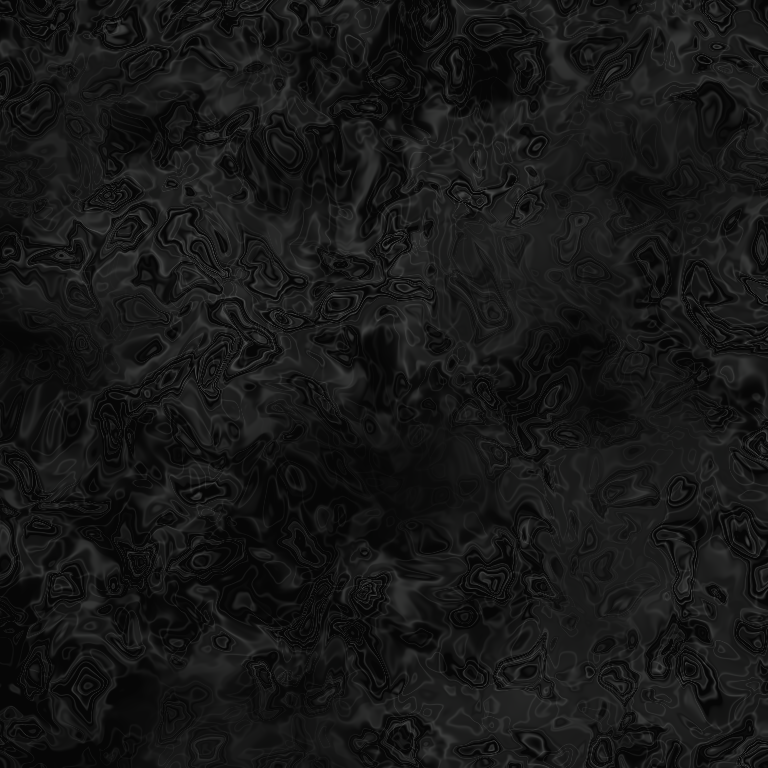
This texture is drawn by a three.js fragment shader. Its source:

```glsl
varying vec2 vUv;

const vec3 SMOKE_TINT = vec3(0.985, 1.0, 0.99);
const float BASE_TONE = 0.08;
const float DARKEST = 0.025;
const float BRIGHTEST = 0.28;

vec3 hash3(vec2 cell) {
  vec3 p = fract(vec3(cell.xyx) * vec3(0.1031, 0.1030, 0.0973));
  p += dot(p, p.yxz + 33.33);
  return fract((p.xxy + p.yzz) * p.zyx);
}

// Cellular noise: one randomly turned, stretched, signed blob per cell
float blobNoise(vec2 p, float stretch) {
  vec2 cell = floor(p);
  float sum = 0.0;
  for (int y = -1; y <= 1; y++) {
    for (int x = -1; x <= 1; x++) {
      vec2 id = cell + vec2(float(x), float(y));
      vec3 rnd = hash3(id);
      vec2 d = p - id - rnd.xy;
      float angle = 6.2832 * fract(rnd.x * 7.3 + rnd.z * 3.1);
      vec2 axis = vec2(cos(angle), sin(angle));
      vec2 local = vec2(dot(d, axis), stretch * dot(d, vec2(-axis.y, axis.x)));
      float falloff = max(0.0, 1.0 - dot(local, local));
      sum += (2.0 * rnd.z - 1.0) * falloff * falloff * falloff;
    }
  }
  return sum;
}

vec2 warp(vec2 p, float scale, float amount) {
  vec2 shift = vec2(blobNoise(p * scale + 17.0, 1.2), blobNoise(p * scale + 53.0, 1.2));
  return p + amount * shift;
}

// Bright where the field crosses evenly spaced levels
float contour(float field, float frequency, float width) {
  return 1.0 - smoothstep(0.0, width, abs(sin(field * frequency)));
}

float softSpot(vec2 p, vec2 center, vec2 radius) {
  vec2 d = (p - center) / radius;
  return exp(-dot(d, d));
}

void main() {
  // Bent coordinates, from broad swirls to ragged edges
  vec2 p = warp(vUv, 7.0, 0.03);
  p = warp(p, 21.0, 0.014);
  p = warp(p, 70.0, 0.005);

  // Broad light and shade
  float pool = softSpot(p, vec2(0.5, 0.4), vec2(0.16, 0.08));
  float veil = softSpot(p, vec2(0.47, 0.74), vec2(0.24, 0.23));
  float haze = 0.8 * blobNoise(p * 4.0 + 4.0, 1.2) + 0.65 * blobNoise(p * 11.0 + 31.0, 1.4);
  haze += 0.2 * veil - 0.4 * pool;
  float activity = smoothstep(-0.5, 0.1, blobNoise(p * 6.0 + 71.0, 1.2) + 0.2 * veil);
  activity = mix(0.4, 1.0, activity) * (1.0 - 0.65 * pool);

  // Elongated rings, upright strands and small ripples
  float relief = 1.4 * blobNoise(p * 15.0 + 7.0, 1.9) + 0.5 * blobNoise(p * 33.0 + 90.0, 1.7);
  float strands = 1.3 * blobNoise(p * vec2(24.0, 10.0) + 41.0, 1.3);
  float ripples = 1.1 * blobNoise(p * 29.0 + 120.0, 1.7) + 0.4 * relief;
  float folds = sin(relief * 8.0 + haze * 2.0);
  float wisps = contour(relief + 0.3 * haze, 5.0, 0.6);
  float curls = contour(ripples + 0.2 * haze, 6.0, 0.75);
  float upright = contour(strands + 0.2 * relief, 6.0, 0.75);

  float tone = BASE_TONE + 0.045 * haze;
  tone += 0.028 * folds * activity;
  tone += 0.075 * wisps * wisps * activity;
  tone += 0.075 * (curls * curls - 0.2) * activity;
  tone += 0.08 * upright * upright * veil;

  // Dark rims with fine pale etching on the blob flanks
  float flank = smoothstep(0.1, 0.32, abs(relief)) * activity;
  float rim = contour(relief - 0.08, 6.0, 0.65);
  float etching = contour(relief, 13.0, 0.55);
  float groove = contour(relief + 0.08, 13.0, 0.65);
  tone *= 1.0 - 0.7 * rim * flank;
  tone += (0.095 * etching - 0.065 * groove) * flank;

  // Sink the shadows
  tone *= mix(0.75, 1.0, smoothstep(-0.45, 0.1, haze));
  gl_FragColor = vec4(SMOKE_TINT * clamp(tone, DARKEST, BRIGHTEST), 1.0);
}
```
